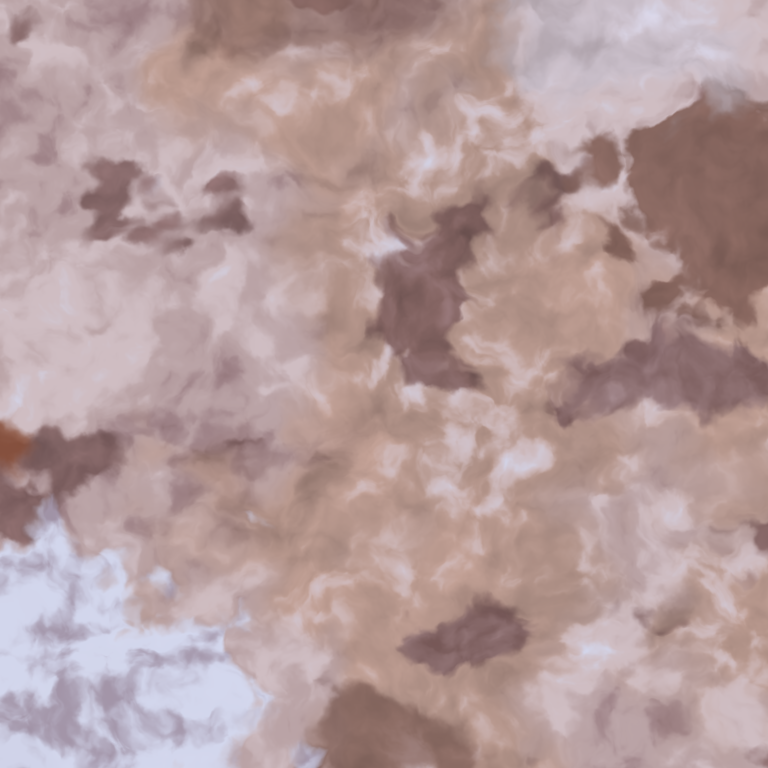
Write a three.js fragment shader that draws this texture.

```glsl
// Weathered rose-grey stone with tan stains, dark pits and frosty pale crust.
// Domain-warped noise and soft cell facets give a tone that runs through a
// colour ramp; a few ragged ellipses lay the large patches over it.

varying vec2 vUv;

const vec3 SHADOW = vec3(0.45, 0.33, 0.33);
const vec3 BROWN  = vec3(0.52, 0.39, 0.36);
const vec3 MAUVE  = vec3(0.62, 0.51, 0.53);
const vec3 TAN    = vec3(0.70, 0.57, 0.52);
const vec3 ROSE   = vec3(0.73, 0.64, 0.65);
const vec3 PALE   = vec3(0.81, 0.74, 0.76);
const vec3 ICE    = vec3(0.83, 0.85, 0.94);
const vec3 RUST   = vec3(0.52, 0.29, 0.20);

// Large patches: centre, then radii
const vec4 HOLLOW   = vec4(0.94, 0.74, 0.13, 0.14);
const vec4 KNOB     = vec4(0.79, 0.78, 0.035, 0.05);
const vec4 SLAB     = vec4(0.89, 0.505, 0.16, 0.055);
const vec4 CAVITY   = vec4(0.61, 0.17, 0.08, 0.04);
const vec4 FOOT     = vec4(0.51, 0.03, 0.09, 0.055);
const vec4 TOP_BAND = vec4(0.42, 0.98, 0.15, 0.06);
const vec4 CRUST    = vec4(0.10, 0.08, 0.23, 0.22);
const vec4 HAZE     = vec4(0.83, 0.95, 0.14, 0.10);
const vec4 LEFT_PALE = vec4(0.05, 0.56, 0.13, 0.13);
const vec4 RUST_SPOT = vec4(0.0, 0.43, 0.035, 0.035);

const float WARP = 0.07;
const float COARSE_SCALE = 5.0;
const float GRAIN_SCALE = 15.0;
const float FACET_SCALE = 27.0;
const float RELIEF_SCALE = 24.0;
const float PIT_SCALE = 8.0;

float hash(vec2 p) {
  return fract(sin(dot(p, vec2(127.1, 311.7))) * 43758.5453);
}

float noise(vec2 p) {
  vec2 i = floor(p);
  vec2 f = fract(p);
  f = f * f * f * (f * (f * 6.0 - 15.0) + 10.0);
  vec2 e = vec2(1.0, 0.0);
  return mix(mix(hash(i), hash(i + e.xy), f.x),
             mix(hash(i + e.yx), hash(i + e.xx), f.x), f.y);
}

// Layered noise, centred on zero
float fbm(vec2 p) {
  float sum = 0.0;
  float amp = 0.5;
  for (int i = 0; i < 4; i++) {
    sum += amp * (noise(p) - 0.5);
    p = mat2(1.6, 1.2, -1.2, 1.6) * p + 7.3;
    amp *= 0.5;
  }
  return sum;
}

// One random tone per cell, blended softly across cell borders
float facets(vec2 p) {
  vec2 cell = floor(p);
  float sum = 0.0;
  float total = 0.0;
  for (int y = -1; y <= 1; y++) {
    for (int x = -1; x <= 1; x++) {
      vec2 id = cell + vec2(float(x), float(y));
      vec2 site = id + vec2(hash(id), hash(id + 41.7));
      vec2 d = p - site;
      float w = exp(-9.0 * dot(d, d));
      sum += w * hash(id + 17.3);
      total += w;
    }
  }
  return sum / total - 0.5;
}

// Ellipse with a ragged, softened rim
float patchMask(vec2 p, vec4 shape, float ragged, float soft) {
  float d = length((p - shape.xy) / shape.zw) + ragged;
  return 1.0 - smoothstep(1.0 - soft, 1.0 + soft, d);
}

vec3 stoneRamp(float t) {
  vec3 c = mix(SHADOW, MAUVE, smoothstep(0.12, 0.32, t));
  c = mix(c, ROSE, smoothstep(0.30, 0.50, t));
  c = mix(c, PALE, smoothstep(0.50, 0.70, t));
  return mix(c, ICE, smoothstep(0.72, 0.95, t));
}

void main() {
  // Warped coordinates break up the smooth noise
  vec2 p = vUv + WARP * vec2(fbm(vUv * 9.0), fbm(vUv * 9.0 + 31.0));
  p += 0.02 * vec2(fbm(vUv * 38.0 + 5.0), fbm(vUv * 38.0 + 63.0));

  // Grain, facets and side-lit relief
  float grain = fbm(p * GRAIN_SCALE + 3.0);
  vec2 r = p * RELIEF_SCALE;
  float relief = fbm(r) - fbm(r + vec2(-0.25, 0.35));
  float detail = 0.45 * grain + 0.15 * facets(p * FACET_SCALE) - 0.35 * relief;
  float tone = 0.53 + 0.55 * fbm(p * COARSE_SCALE + 12.0) + detail;
  float ragged = 1.5 * grain;

  // Broad pale zones lift the tone
  tone += 0.15 * patchMask(p, LEFT_PALE, ragged, 0.4);
  tone += 0.10 * patchMask(p, HAZE, ragged, 0.4);
  vec3 col = stoneRamp(tone);

  // Warm stains, strongest in the middle tones
  float stain = smoothstep(-0.02, 0.14, fbm(p * 3.5 + 53.0) + 0.12 * (vUv.x - vUv.y));
  stain *= 1.0 - smoothstep(0.58, 0.78, tone);
  col = mix(col, TAN * (1.0 + 0.6 * detail), 0.85 * stain);

  // Small scattered pits
  float pit = smoothstep(0.15, 0.25, fbm(p * PIT_SCALE * vec2(0.9, 1.2) + 87.0));
  col = mix(col, SHADOW * (1.05 + 0.8 * detail), 0.8 * pit);

  // Dark hollows and slabs
  float hollow = max(patchMask(p, HOLLOW, ragged, 0.12), patchMask(p, KNOB, ragged, 0.25));
  hollow = max(hollow, 0.8 * patchMask(p, FOOT, ragged, 0.25));
  hollow = max(hollow, 0.6 * patchMask(p, TOP_BAND, ragged, 0.35));
  col = mix(col, BROWN * (1.0 + 0.45 * detail), 0.95 * hollow);
  float slab = max(patchMask(p, SLAB, ragged, 0.2), patchMask(p, CAVITY, ragged, 0.2));
  col = mix(col, mix(SHADOW, MAUVE, clamp(0.4 + 2.5 * detail, 0.0, 1.0)), 0.9 * slab);

  // Frosty crust, cool haze and a rust spot
  vec3 frost = mix(MAUVE + vec3(0.02, 0.08, 0.14), ICE, smoothstep(-0.22, 0.03, detail));
  col = mix(col, frost, 0.95 * patchMask(p, CRUST, ragged, 0.15));
  col = mix(col, vec3(0.76, 0.73, 0.78) * (1.0 + 0.6 * detail),
            0.7 * patchMask(p, HAZE, ragged, 0.3));
  col = mix(col, RUST, 0.8 * patchMask(p, RUST_SPOT, ragged, 0.4));

  gl_FragColor = vec4(clamp(col, 0.0, 1.0), 1.0);
}
```
